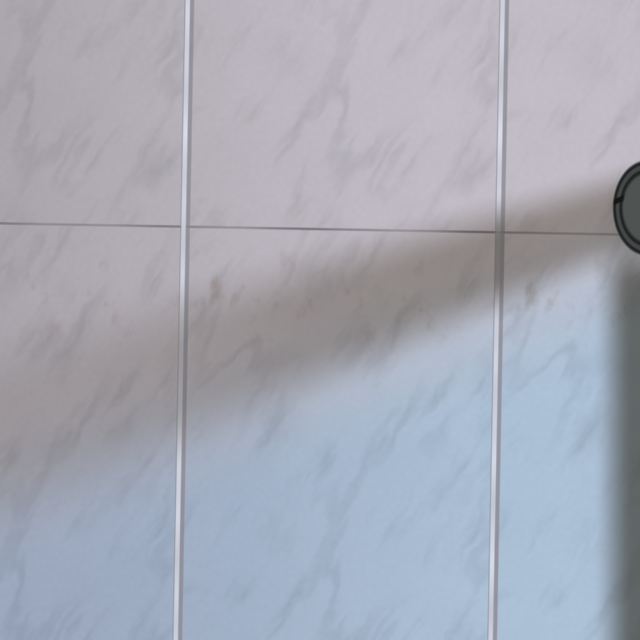
Reproduce this texture procedurally as a Shadertoy shader.

```glsl
const vec2 TILE_SIZE = vec2(0.492, 0.75);
const vec2 TILE_ORIGIN = vec2(0.277, 0.651);
const vec2 TILE_SKEW = vec2(0.019, -0.018);
const float GROOVE_HALF_WIDTH = 0.0075;
const float SEAM_HALF_WIDTH = 0.0018;
const float VEIN_STRENGTH = 0.11;
const float STAIN_STRENGTH = 0.13;
const vec3 WARM_LEFT = vec3(0.655, 0.637, 0.662);
const vec3 WARM_RIGHT = vec3(0.755, 0.737, 0.772);
const vec3 COOL_LEFT = vec3(0.610, 0.660, 0.745);
const vec3 COOL_RIGHT = vec3(0.675, 0.755, 0.840);
const vec3 GROOVE_COLOR = vec3(0.54, 0.53, 0.56);
const vec3 GLINT_COLOR = vec3(0.84, 0.86, 0.91);
const vec3 SEAM_COLOR = vec3(0.43, 0.41, 0.43);
const vec3 SHADOW_TINT = vec3(0.74, 0.72, 0.68);
const vec3 EDGE_SHADOW_TINT = vec3(0.56, 0.53, 0.48);
const vec2 KNOB_CENTER = vec2(1.012, 0.675);
const vec2 KNOB_RADII = vec2(0.054, 0.074);
const vec3 KNOB_RIM = vec3(0.13, 0.14, 0.14);
const vec3 KNOB_FACE = vec3(0.31, 0.33, 0.32);

vec2 hashGradient(vec2 cell) {
    vec2 h = vec2(dot(cell, vec2(127.1, 311.7)), dot(cell, vec2(269.5, 183.3)));
    return 2.0 * fract(sin(h) * 43758.54) - 1.0;
}

float gradientNoise(vec2 p) {
    vec2 cell = floor(p), f = fract(p);
    vec2 blend = f * f * f * (f * (f * 6.0 - 15.0) + 10.0);
    vec4 corner;
    for (int i = 0; i < 4; i++) {
        vec2 offset = vec2(i & 1, i >> 1);
        corner[i] = dot(hashGradient(cell + offset), f - offset);
    }
    vec2 row = mix(corner.xz, corner.yw, blend.x);
    return mix(row.x, row.y, blend.y);
}

float fbm(vec2 p) {
    float sum = 0.0, amplitude = 0.6;
    for (int i = 0; i < 4; i++) {
        sum += amplitude * gradientNoise(p);
        p = 2.03 * p + 17.3;
        amplitude *= 0.5;
    }
    return sum;
}

// Slanted smoky veins, printed alike on every tile
float marbleVeins(vec2 p) {
    vec2 along = normalize(vec2(0.5, 0.87));
    vec2 q = vec2(dot(p, vec2(along.y, -along.x)), dot(p, along));
    q.x += 0.018 * fbm(p * 14.0);
    float streak = smoothstep(0.05, 0.48, fbm(q * vec2(25.0, 6.0) + 3.7));
    float ridge = 1.0 - smoothstep(0.0, 0.12, abs(fbm(q * vec2(14.0, 4.0) + 8.1)));
    float patches = smoothstep(-0.12, 0.3, fbm(p * 6.0 + 21.0));
    return streak * 0.75 + ridge * patches * 0.5;
}

// Brownish blotches below the upper edge of each tile
float tileStains(vec2 p) {
    float band = smoothstep(0.52, 0.62, p.y) * (1.0 - smoothstep(0.66, 0.75, p.y));
    return band * smoothstep(0.08, 0.45, fbm(p * vec2(30.0, 18.0) + 5.0));
}

void mainImage(out vec4 fragColor, in vec2 fragCoord) {
    vec2 uv = fragCoord / iResolution.xy;
    float pixel = 1.0 / min(iResolution.x, iResolution.y);
    float soft = max(0.0016, pixel);

    // Slightly skewed tile grid
    vec2 tile = (uv - TILE_ORIGIN - TILE_SKEW * uv.yx) / TILE_SIZE;
    vec2 local = fract(tile) * TILE_SIZE;
    vec2 joint = (tile - round(tile)) * TILE_SIZE;

    // Diagonal cast shadow, wider and fainter to the left
    float below = 0.32 + 0.355 * uv.x - uv.y;
    float reach = 0.075 + 0.10 * (1.0 - uv.x);
    float shadow = 1.0 - smoothstep(0.25 * reach, 1.1 * reach, abs(below));
    shadow *= mix(0.32, 1.0, smoothstep(0.0, 0.75, uv.x));

    // Warm light above, cool light below
    vec3 warm = mix(WARM_LEFT, WARM_RIGHT, smoothstep(-0.1, 0.85, uv.x + 0.15 * uv.y));
    vec3 cool = mix(COOL_LEFT, COOL_RIGHT, smoothstep(0.0, 0.9, uv.x));
    vec3 color = mix(warm, cool, smoothstep(-0.04, 0.24, below));

    // Marble print and fine mottling
    color *= 1.0 - VEIN_STRENGTH * marbleVeins(local);
    color *= 1.0 - STAIN_STRENGTH * tileStains(local) * vec3(0.7, 0.9, 1.1);
    color += 0.018 * fbm(uv * 9.0) + 0.012 * gradientNoise(uv * 110.0);

    // Thin horizontal seam with uneven dirt
    float wear = 0.55 + 0.7 * gradientNoise(vec2(uv.x * 9.0, 2.5));
    wear *= mix(1.0, 0.45, smoothstep(0.75, 0.9, uv.x));
    float seam = 1.0 - smoothstep(SEAM_HALF_WIDTH - soft, SEAM_HALF_WIDTH + soft, abs(joint.y));
    color = mix(color, SEAM_COLOR, seam * clamp(wear + 0.15, 0.2, 0.9));

    // Vertical grooves with a glint on the left side
    float groove = 1.0 - smoothstep(GROOVE_HALF_WIDTH - soft, GROOVE_HALF_WIDTH + soft, abs(joint.x));
    float glint = 1.0 - smoothstep(0.002, 0.002 + 2.0 * soft, abs(joint.x + 0.0025));
    glint *= 0.85 + 0.4 * gradientNoise(vec2(tile.x, uv.y * 12.0));
    color = mix(color, GROOVE_COLOR, 0.75 * groove);
    color = mix(color, GLINT_COLOR, glint * (1.0 - 0.85 * shadow));

    // Shadows over tiles and joints
    color *= mix(vec3(1.0), SHADOW_TINT, shadow);
    float edge = smoothstep(0.925, 0.99, uv.x) * (1.0 - smoothstep(0.54, 0.67, uv.y));
    color *= mix(vec3(1.0), EDGE_SHADOW_TINT, edge);

    // Dark round knob with a notched rim
    vec2 knob = (uv - KNOB_CENTER) / KNOB_RADII;
    float radius = length(knob);
    float edgeSoft = max(0.04, pixel / KNOB_RADII.x);
    float notch = 1.0 - smoothstep(0.03, 0.09, abs(knob.y - 0.12 - 0.3 * (knob.x + 1.0)));
    float face = 1.0 - smoothstep(0.68, 0.78, radius);
    vec3 knobColor = mix(KNOB_RIM, KNOB_FACE, face);
    knobColor += 0.14 * (1.0 - smoothstep(0.02, 0.08, abs(radius - 0.87)));
    knobColor = mix(knobColor, KNOB_RIM * 0.6, notch * (1.0 - face));
    color = mix(color, knobColor, 1.0 - smoothstep(1.0 - edgeSoft, 1.0 + edgeSoft, radius));

    fragColor = vec4(clamp(color, 0.0, 1.0), 1.0);
}
```
